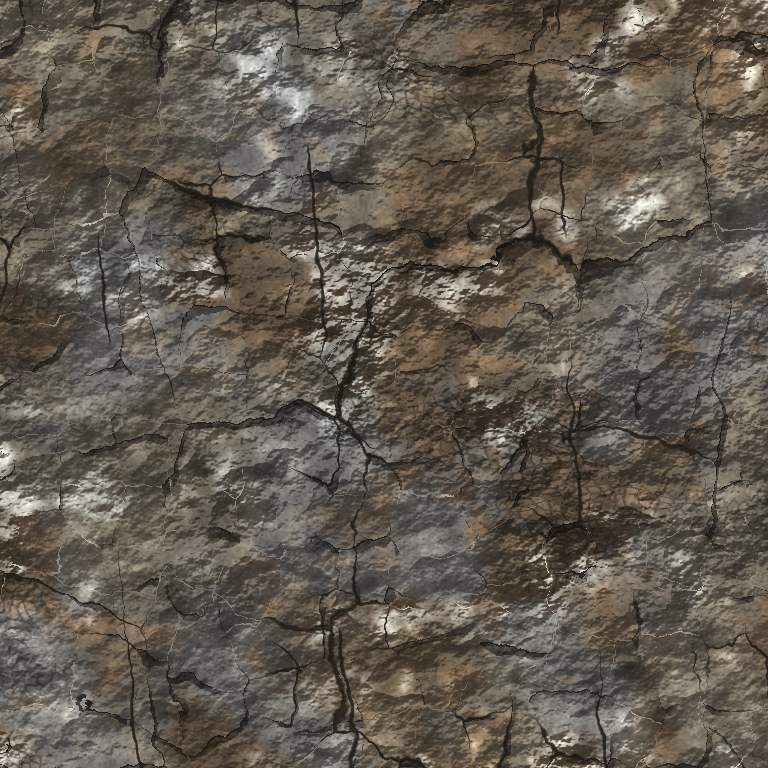
Reproduce this texture procedurally as a WebGL 1 fragment shader.

```glsl
precision highp float;
// Weathered cliff face: tilted, jointed rock blocks with rust and mineral stains.
// Warped cells give blocks and cracks, layered noise gives chipped relief,
// and the height difference towards the light gives the shading.
uniform vec2 u_resolution;

const vec2 LIGHT_DIR = vec2(-0.42, 0.91);
const vec3 WARM_GREY = vec3(0.415, 0.385, 0.335);
const vec3 COOL_GREY = vec3(0.42, 0.415, 0.40);
const vec3 RUST = vec3(0.35, 0.285, 0.22);
const vec3 PALE = vec3(0.68, 0.70, 0.69);
const vec3 CREVICE = vec3(0.11, 0.10, 0.08);

float hash(vec2 p) {
  return fract(sin(dot(p, vec2(127.1, 311.7))) * 43758.5453);
}

vec2 hash2(vec2 p) {
  return vec2(hash(p), hash(p + 17.3));
}

float noise(vec2 p) {
  vec2 i = floor(p), f = fract(p);
  f = f * f * (3.0 - 2.0 * f);
  return mix(mix(hash(i), hash(i + vec2(1.0, 0.0)), f.x),
             mix(hash(i + vec2(0.0, 1.0)), hash(i + 1.0), f.x), f.y);
}

float fbm(vec2 p) {
  float sum = 0.0, amp = 0.5;
  for (int i = 0; i < 6; i++) {
    sum += amp * noise(p);
    p = mat2(0.8, 0.6, -0.6, 0.8) * p * 2.03 + 7.1;
    amp *= 0.5;
  }
  return sum;
}

vec2 warp(vec2 p, float freq, float amount) {
  return amount * (vec2(fbm(p * freq), fbm(p * freq + 19.0)) - 0.5);
}

// Jittered cells: x = distance to border, y = cell id, zw = offset to centre.
vec4 cells(vec2 p) {
  vec2 base = floor(p), near = vec2(4.0), next = vec2(4.0), id = base;
  for (int y = -1; y <= 1; y++) {
    for (int x = -1; x <= 1; x++) {
      vec2 cell = base + vec2(float(x), float(y));
      vec2 r = cell + 0.2 + 0.6 * hash2(cell) - p;
      if (dot(r, r) < dot(near, near)) {
        next = near;
        near = r;
        id = cell;
      } else if (dot(r, r) < dot(next, next)) {
        next = r;
      }
    }
  }
  float border = dot(0.5 * (near + next), normalize(next - near));
  return vec4(border, hash(id + 5.7), near);
}

// Height of one layer of tilted blocks.
float facets(vec2 p, float freq, float stepHeight) {
  vec4 c = cells(p * freq);
  vec2 tilt = hash2(vec2(c.y, 1.0)) - 0.5;
  return stepHeight * c.y + 2.2 * dot(tilt, c.zw) / freq;
}

float blocks(vec2 p) {
  return facets(p, 4.3, 0.05) + facets(p + 3.7, 13.0, 0.018);
}

// Chipped surface with slanting, bedded creases.
float relief(vec2 p) {
  vec2 s = vec2(p.x + 0.3 * p.y, p.y - 0.25 * p.x);
  return 0.5 * fbm(s * vec2(8.0, 10.0)) - 0.6 * abs(fbm(s * vec2(9.0, 11.0) + 31.0) - 0.5);
}

float crack(float dist, float width) {
  return (1.0 - smoothstep(0.3 * width, width, dist)) * smoothstep(0.0005, 0.002, width);
}

// Distance to long, nearly vertical joints, one in each column.
float jointDistance(vec2 p, float columns) {
  float x = (p.x + 0.06 * p.y) * columns;
  float column = floor(x);
  return abs(x - column - 0.3 - 0.4 * hash(vec2(column, 8.0))) / columns;
}

void main() {
  vec2 p = gl_FragCoord.xy / u_resolution.y;
  vec2 jag = warp(p, 28.0, 0.028);
  vec2 q = p + warp(p, 4.0, 0.12) + jag;
  float broad = fbm(p * 3.0 + 41.0);
  float rough = mix(0.6, 1.25, smoothstep(0.3, 0.7, noise(p * 7.0 + 3.0)));

  // Slope towards the light, softly limited at block edges.
  float eps = 0.002;
  float ground = blocks(q);
  float slope = (ground - blocks(q + eps * LIGHT_DIR)
    + rough * (relief(p) - relief(p + eps * LIGHT_DIR))) / eps;
  slope = min(slope, 3.5);
  float shade = slope / (1.0 + 0.25 * abs(slope));

  // Mottled stains, varied by block.
  vec4 large = cells(q * 4.3);
  vec4 small = cells(q * 13.0 + 3.7 * 13.0);
  float mottle = fbm(p * 34.0 + 15.0) - 0.5;
  float rustAmount = smoothstep(0.42, 0.64, fbm(p * 7.0 + 11.0) + 0.1 * (small.y - 0.5) + 0.3 * mottle);
  float coolAmount = smoothstep(0.40, 0.62, fbm(q * 5.0 + 63.0) + 0.1 * (large.y - 0.5));
  float paleAmount = smoothstep(0.52, 0.76, fbm(p * vec2(9.0, 11.0) + 87.0) + 0.4 * mottle);
  vec3 color = mix(WARM_GREY, COOL_GREY, coolAmount);
  color = mix(color, RUST, 0.85 * rustAmount);
  color = mix(color, PALE, 0.6 * paleAmount * smoothstep(-2.0, 1.8, shade));

  // Loose rubble gathered on ledges.
  vec4 stone = cells(q * vec2(60.0, 80.0));
  float rubble = smoothstep(0.6, 0.7, fbm(p * vec2(4.0, 9.0) + 52.0));
  float stoneTone = mix(0.55, 0.75 + 0.5 * stone.y, smoothstep(0.02, 0.2, stone.x));
  color *= mix(1.0, stoneTone, 0.6 * rubble);

  // Light, fine grain and shadows cast below ledges.
  float grain = noise(p * 300.0) - 0.5;
  color *= exp(0.145 * shade + 0.45 * (broad - 0.5) + 0.9 * mottle + 0.22 * grain);
  float reach = 0.003 + 0.013 * noise(p * 22.0);
  float drop = blocks(q + reach * LIGHT_DIR) - ground;
  color *= 1.0 - 0.42 * smoothstep(0.016, 0.045, drop);

  // Thin cracks fade in and out along block borders and joints.
  float opening = smoothstep(0.45, 0.85, noise(p * 7.0 + 23.0));
  float gap = crack(large.x / 4.3, 0.0048 * opening);
  gap = max(gap, crack(small.x / 13.0, 0.0036 * opening * noise(p * 16.0)));
  float jointWidth = 0.0034 * smoothstep(0.3, 0.75, noise(p * vec2(3.0, 8.0) + 71.0));
  gap = max(gap, crack(jointDistance(mix(p, q, 0.35) + 0.4 * jag, 3.3), jointWidth));
  color = mix(color, CREVICE, 0.85 * gap);

  gl_FragColor = vec4(clamp(color, 0.0, 1.0), 1.0);
}
```
